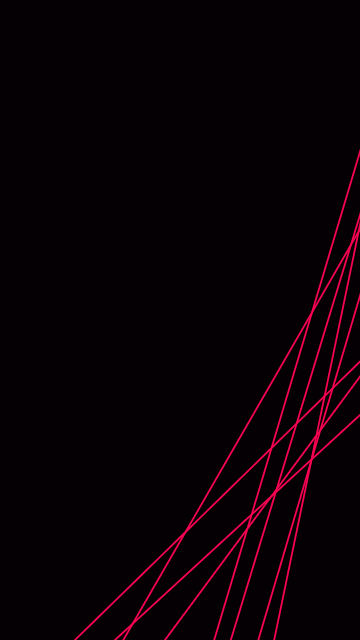
A Shadertoy shader for this background:

```glsl
const vec3 BACKDROP = vec3(0.02, 0.0, 0.01);
const vec3 NEON = vec3(0.97, 0.01, 0.32);
const float HALF_WIDTH = 0.0025;
const int BEAM_COUNT = 8;

// Each beam: x where it leaves the floor, y where it meets the right side
const vec2 BEAMS[BEAM_COUNT] = vec2[BEAM_COUNT](
    vec2(0.2083, 0.4350), vec2(0.3194, 0.3516),
    vec2(0.3426, 0.6420), vec2(0.4583, 0.4115),
    vec2(0.5950, 0.7630), vec2(0.6412, 0.6640),
    vec2(0.7176, 0.5378), vec2(0.7616, 0.6484)
);

// Distance from p to the infinite line through a and b
float lineDistance(vec2 p, vec2 a, vec2 b) {
    vec2 dir = normalize(b - a);
    vec2 rel = p - a;
    return abs(rel.x * dir.y - rel.y * dir.x);
}

// Soft-edged stroke coverage, one pixel wide at the edge
float stroke(float dist, float halfWidth, float pixel) {
    return clamp((halfWidth - dist) / pixel + 0.5, 0.0, 1.0);
}

void mainImage(out vec4 fragColor, in vec2 fragCoord) {
    // Canvas width is one unit
    float pixel = 1.0 / iResolution.x;
    float aspect = iResolution.y * pixel;
    vec2 p = fragCoord * pixel;

    // Overlapping beams merge without brightening
    float dark = 1.0;
    for (int i = 0; i < BEAM_COUNT; i++) {
        vec2 foot = vec2(BEAMS[i].x, 0.0);
        vec2 tip = vec2(1.0, BEAMS[i].y * aspect);
        float dist = lineDistance(p, foot, tip);
        dark *= 1.0 - stroke(dist, HALF_WIDTH, pixel);
    }

    fragColor = vec4(mix(NEON, BACKDROP, dark), 1.0);
}
```
